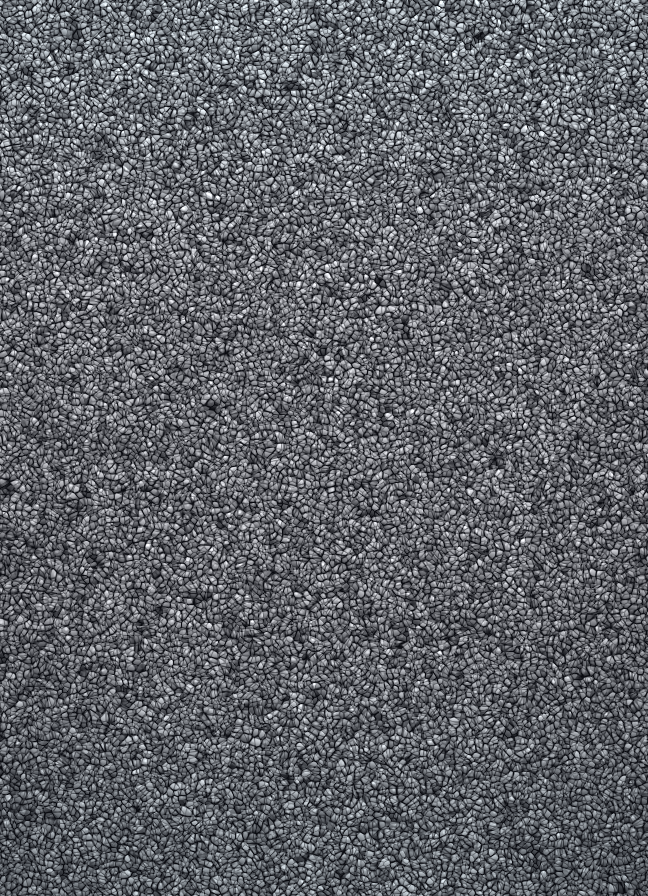
Write a Shadertoy shader that draws this texture.

```glsl
struct Grain {
    vec2 offset;  // from the grain centre
    float edge;   // distance to the crevice
    vec3 seed;
};

vec3 hash3(vec2 p) {
    vec3 q = fract(p.xyx * vec3(0.1031, 0.1030, 0.0973));
    q += dot(q, q.yxz + 33.33);
    return fract((q.xxy + q.yzz) * q.zyx);
}

// Cellular noise: nearest grain and its gap to the second nearest
Grain nearestGrain(vec2 p) {
    vec2 cell = floor(p);
    float first = 8.0, second = 8.0;
    Grain grain;
    for (int y = -1; y <= 1; y++) {
        for (int x = -1; x <= 1; x++) {
            vec2 id = cell + vec2(x, y);
            vec3 seed = hash3(id + 17.0);
            vec2 offset = p - id - seed.xy;
            float dist = length(offset);
            if (dist < first) {
                second = first;
                first = dist;
                grain.offset = offset;
                grain.seed = hash3(id + 241.0);
            } else {
                second = min(second, dist);
            }
        }
    }
    grain.edge = second - first;
    return grain;
}

// Rounded grains over dark crevices, lit from above, some with a glint
float grainLight(vec2 p) {
    p += 0.3 * sin(p.yx * vec2(1.1, 0.9) + 2.0 * sin(p * 0.37));
    Grain grain = nearestGrain(p);
    float body = smoothstep(0.0, 0.36, grain.edge);
    float tone = 0.32 + 0.38 * grain.seed.x;
    tone += 0.3 * dot(grain.offset, vec2(-0.25, 1.0));
    vec2 glintCentre = vec2(grain.seed.y - 0.5, 0.4) * 0.5;
    float glint = 1.0 - smoothstep(0.05, 0.32, length(grain.offset - glintCentre));
    return body * (tone + 0.3 * glint * smoothstep(0.6, 0.85, grain.seed.z));
}

void mainImage(out vec4 fragColor, in vec2 fragCoord) {
    vec2 uv = fragCoord / iResolution.y;
    vec2 screen = fragCoord / iResolution.xy;

    // Two overlapping grain sizes merge into ragged lumps and holes
    mat2 turn = mat2(0.8, 0.6, -0.6, 0.8);
    float coarse = grainLight(uv * 118.0);
    float fine = grainLight(turn * uv * 165.0 + vec2(90.0, 40.0));
    float value = 0.62 * coarse + 0.5 * fine;

    // Broad light falling from the top, dimmer at the lower corners
    value *= mix(0.92, 1.13, screen.y);
    value *= 1.0 - 0.15 * pow(abs(screen.x - 0.5) * 2.0, 3.0) * (1.0 - screen.y);

    // Blue grey, cooler toward the ends
    float cool = smoothstep(0.15, 0.5, abs(screen.y - 0.5));
    vec3 colour = vec3(0.025, 0.03, 0.052) + value;
    colour += cool * value * vec3(-0.03, 0.01, 0.015);

    fragColor = vec4(clamp(colour, 0.0, 1.0), 1.0);
}
```
